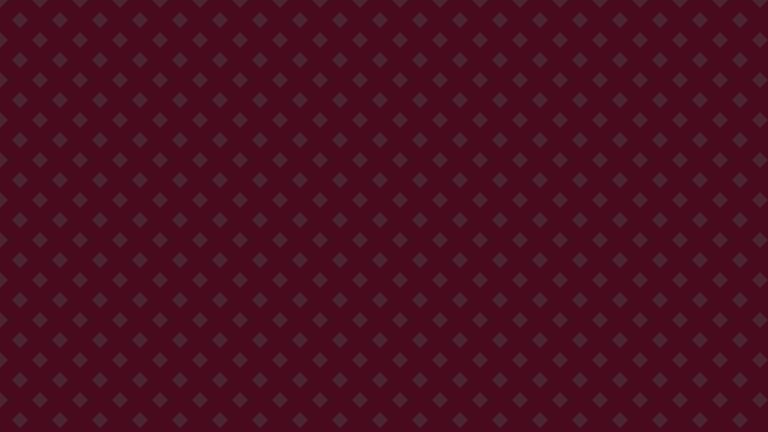
Reproduce this pattern procedurally as a Shadertoy shader.

```glsl
// Staggered grid of small muted diamonds on a dark burgundy ground.

// Signed distance (taxicab) to the nearest diamond; p is in repeats.
float diamondLattice(vec2 p, float radius) {
    // Turned by 45 degrees, the staggered rows become a plain square grid.
    vec2 turned = vec2(p.x + p.y, p.x - p.y);
    vec2 cell = abs(fract(turned + 0.5) - 0.5);
    return max(cell.x, cell.y) - radius;
}

void mainImage(out vec4 fragColor, in vec2 fragCoord) {
    // 10.8 repeats down, 19.2 across, anchored at the top left corner
    float scale = 10.8 / iResolution.y;
    vec2 p = vec2(fragCoord.x, iResolution.y - fragCoord.y) * scale;

    // Diamond coverage with an edge about one pixel wide
    float dist = diamondLattice(p, 0.203);
    float edge = 0.8 * scale;
    float coverage = 1.0 - smoothstep(-edge, edge, dist);

    vec3 burgundy = vec3(0.29, 0.04, 0.118);
    vec3 mauve = vec3(0.29, 0.14, 0.19);
    fragColor = vec4(mix(burgundy, mauve, coverage), 1.0);
}
```
